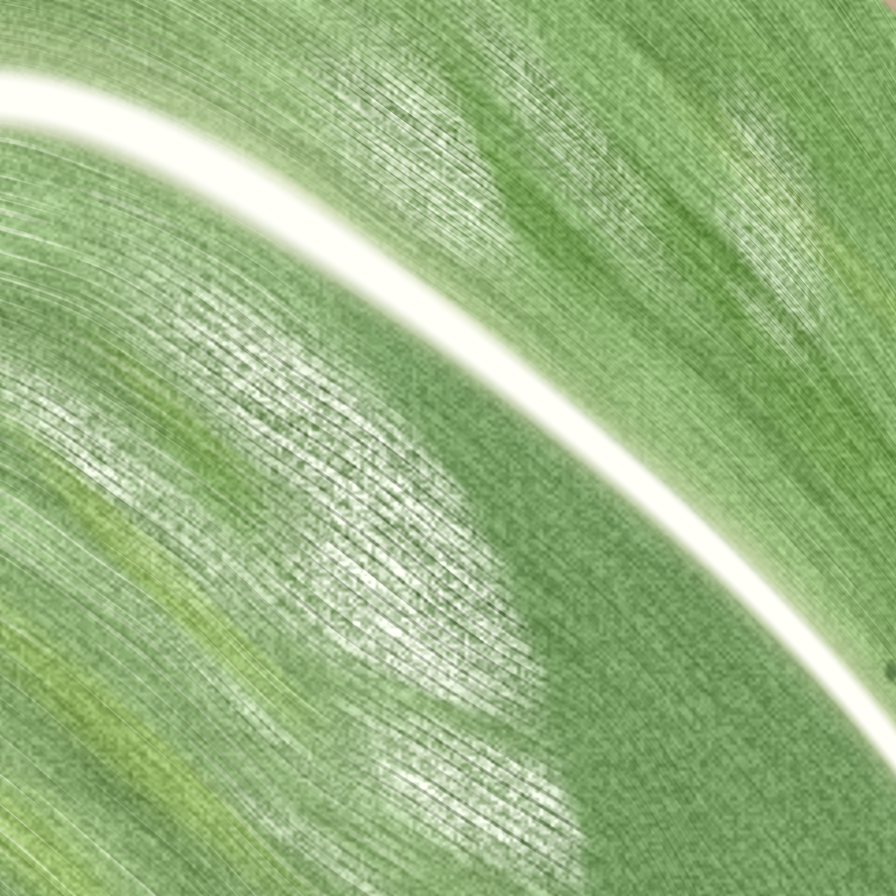
Give the GLSL for this texture, as a Shadertoy shader.

```glsl
// Close view of a green leaf with a pale curved midrib, fine veins and silvery glare
float hash(vec2 p) {
    return fract(sin(dot(p, vec2(127.1, 311.7))) * 43758.5453);
}

float noise(vec2 p) {
    vec2 i = floor(p), f = fract(p);
    f = f * f * (3.0 - 2.0 * f);
    return mix(mix(hash(i), hash(i + vec2(1, 0)), f.x),
               mix(hash(i + vec2(0, 1)), hash(i + vec2(1, 1)), f.x), f.y);
}

// Height of the midrib and its slope
float ribHeight(float x) {
    return 0.893 - x * (0.08 + x * (1.45 + x * (-1.5 + 0.7 * x)));
}

float ribSlope(float x) {
    return -(0.08 + x * (2.9 + x * (-4.5 + 2.8 * x)));
}

// Soft ellipse turned by an angle in degrees
float blob(vec2 p, vec2 center, vec2 radius, float angle) {
    float a = radians(angle);
    vec2 axis = vec2(cos(a), sin(a));
    p -= center;
    vec2 q = vec2(dot(p, axis), dot(p, vec2(-axis.y, axis.x))) / radius;
    return 1.0 - smoothstep(0.35, 1.3, length(q));
}

void mainImage(out vec4 fragColor, in vec2 fragCoord) {
    vec2 p = fragCoord / iResolution.xy;
    float rise = p.y - ribHeight(p.x);
    float slope = ribSlope(p.x);
    float d = rise * inversesqrt(1.0 + slope * slope);
    float upper = smoothstep(-0.01, 0.01, d);
    float beyondFold = p.x - (0.66 - 0.1 * p.y - 0.45 * p.y * p.y);

    // Vein coordinate: constant along each vein, flatter near the lower fold
    float bend = rise < 0.0 ? -0.4 * rise : 0.2 * rise;
    float v = p.y - ribHeight(p.x + bend) + 0.012 * (noise(p * 7.0) - 0.5);
    float flatten = smoothstep(0.2, 0.45, p.x) * (1.0 - smoothstep(0.1, 0.5, p.y));
    v -= 0.22 * (p.x - 0.45) * flatten * (1.0 - smoothstep(0.0, 0.15, beyondFold));
    float broad = noise(vec2(p.x * 2.5, v * 22.0));
    float streak = noise(vec2(p.x * 6.0 + 9.0, v * 75.0));
    float fine = noise(vec2(p.x * 18.0, v * 230.0));
    float grain = noise(p * 240.0) * 0.75 + noise(p * 110.0 + 7.0) * 0.25;

    // Base greens on each side of the midrib
    vec3 lowerGreen = mix(vec3(0.55, 0.68, 0.45), vec3(0.46, 0.61, 0.38),
                          smoothstep(-0.15, 0.04, beyondFold));
    vec3 upperGreen = mix(vec3(0.57, 0.70, 0.46), vec3(0.52, 0.67, 0.41),
                          smoothstep(0.3, 0.65, p.x));
    vec3 col = mix(lowerGreen, upperGreen, upper);
    float calm = (1.0 - upper) * smoothstep(-0.06, 0.03, beyondFold);
    col += (broad - 0.5) * mix(0.15, 0.04, calm);

    // Sunlit yellow bands and deeper folds
    vec2 ragged = p + 0.03 * vec2(streak - 0.5, broad - 0.5);
    float yellow = blob(ragged, vec2(0.17, 0.37), vec2(0.24, 0.025), -45.0)
                 + blob(ragged, vec2(0.13, 0.18), vec2(0.28, 0.045), -43.0)
                 + blob(ragged, vec2(0.04, 0.06), vec2(0.16, 0.05), -42.0)
                 + 0.6 * blob(ragged, vec2(0.20, 0.53), vec2(0.14, 0.025), -45.0)
                 + 0.6 * blob(ragged, vec2(0.92, 0.73), vec2(0.25, 0.025), -45.0);
    col = mix(col, vec3(0.62, 0.75, 0.38), 0.6 * min(yellow, 1.0));
    float deep = blob(ragged, vec2(0.56, 0.81), vec2(0.20, 0.030), -52.0)
               + blob(ragged, vec2(0.75, 0.74), vec2(0.26, 0.035), -50.0)
               + blob(ragged, vec2(0.93, 0.52), vec2(0.16, 0.050), -48.0)
               + 0.7 * blob(ragged, vec2(0.90, 0.87), vec2(0.20, 0.035), -46.0)
               + 0.6 * blob(ragged, vec2(0.27, 0.43), vec2(0.15, 0.030), -50.0);
    col = mix(col, vec3(0.42, 0.60, 0.28), 0.6 * min(deep, 1.0));

    // Silvery glare, cut off at the folds
    float lowerGlare = blob(ragged, vec2(0.37, 0.51), vec2(0.31, 0.085), -43.0)
                     + blob(ragged, vec2(0.45, 0.31), vec2(0.20, 0.080), -30.0)
                     + blob(ragged, vec2(0.55, 0.11), vec2(0.19, 0.080), -27.0);
    lowerGlare *= 1.0 - smoothstep(-0.02, 0.012, beyondFold + 0.02 * (streak - 0.5));
    lowerGlare *= 1.0 - 0.85 * blob(ragged, vec2(0.52, 0.20), vec2(0.15, 0.018), -20.0);
    float upperGlare = blob(ragged, vec2(0.47, 0.84), vec2(0.17, 0.085), -48.0);
    upperGlare *= 1.0 - smoothstep(-0.015, 0.012, p.x - 0.49 - 0.38 * (0.96 - p.y));
    float faintGlare = blob(ragged, vec2(0.63, 0.86), vec2(0.22, 0.045), -54.0)
                     + blob(ragged, vec2(0.865, 0.75), vec2(0.17, 0.055), -80.0)
                     + blob(ragged, vec2(0.17, 0.44), vec2(0.20, 0.050), -47.0)
                     + blob(ragged, vec2(0.06, 0.53), vec2(0.12, 0.040), -42.0)
                     + 0.8 * blob(ragged, vec2(0.25, 0.23), vec2(0.26, 0.025), -44.0)
                     + 0.8 * blob(ragged, vec2(0.36, 0.05), vec2(0.13, 0.020), -36.0);
    float glare = min(lowerGlare + 0.8 * upperGlare + 0.55 * faintGlare, 1.0);
    float sheen = clamp(0.2 + 0.4 * streak + 0.5 * fine + 0.8 * (grain - 0.5), 0.0, 1.0);
    col = mix(col, vec3(0.91, 0.94, 0.87), glare * sheen);

    // Thin dark veins, pale threads and speckled skin
    float veinDist = abs(fract(v / 0.0115) - 0.5) * 0.0115;
    float vein = 1.0 - smoothstep(0.0005, 0.0025, veinDist);
    col -= vein * (0.03 + 0.22 * glare * smoothstep(0.1, 0.6, fine));
    float thread = smoothstep(0.62, 0.95, noise(vec2(p.x * 7.0, v * 310.0)));
    col = mix(col, vec3(0.90, 0.93, 0.84), 0.5 * thread * (1.0 - calm)
              * (1.0 - smoothstep(0.2, 0.7, p.x)) * (0.4 + 0.6 * broad));
    col += (fine - 0.5) * mix(0.13, 0.07, calm) + (grain - 0.5) * 0.20;

    // Pale margins and bright core of the midrib
    float width = mix(0.034, 0.017, p.x) + 0.005 * exp(-40.0 * (p.x - 0.27) * (p.x - 0.27));
    float margin = exp(-max(d - width, 0.0) / mix(0.032, 0.022, p.x)) * upper;
    col = mix(col, vec3(0.84, 0.88, 0.71), margin * (0.4 + 0.5 * streak));
    float underside = exp(min(d + width, 0.0) / 0.010) * (1.0 - upper);
    col = mix(col, vec3(0.76, 0.80, 0.64), 0.75 * underside);
    float core = 1.0 - smoothstep(0.4 * width, 1.25 * width, abs(d));
    col = mix(col, vec3(1.0, 1.0, 0.97), core);

    // Small blemishes at the right margin
    col = mix(col, vec3(0.22, 0.34, 0.16), 0.6 * blob(p, vec2(0.995, 0.25), vec2(0.008, 0.014), 0.0));
    col = mix(col, vec3(0.78, 0.68, 0.57), blob(p, vec2(1.0, 1.0), vec2(0.028, 0.014), -40.0));
    fragColor = vec4(clamp(col, 0.0, 1.0), 1.0);
}
```
